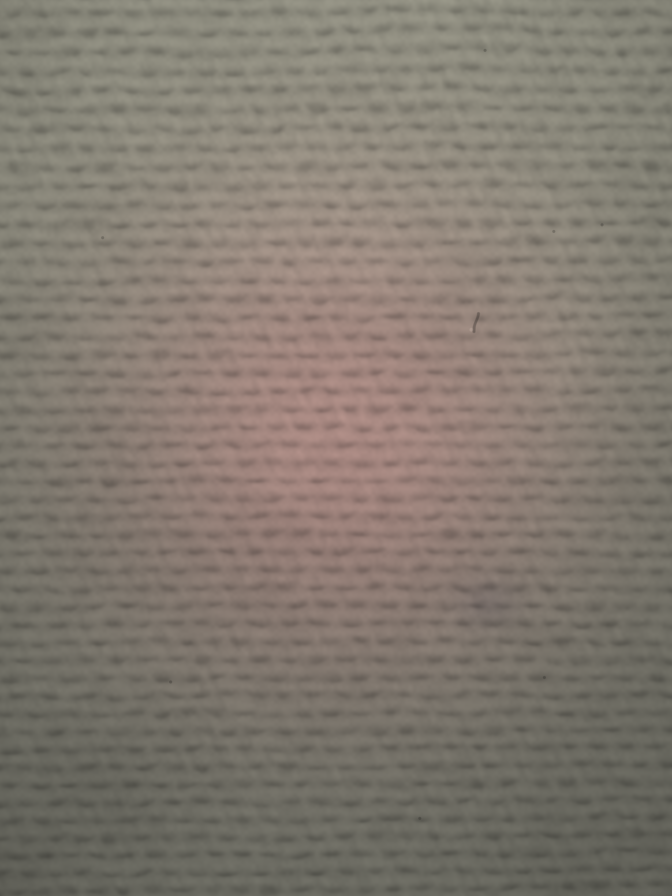
Reproduce this texture procedurally as a Shadertoy shader.

```glsl
// Staggered coarse woven cloth, 23 by 49 knots, under a soft rosy glow.

float hash(vec2 p) {
    vec3 h = fract(vec3(p.xyx) * 0.1031);
    h += dot(h, h.yzx + 33.33);
    return fract((h.x + h.y) * h.z);
}

float noise(vec2 p) {
    vec2 i = floor(p), f = fract(p);
    f = f * f * (3.0 - 2.0 * f);
    return mix(mix(hash(i), hash(i + vec2(1, 0)), f.x),
               mix(hash(i + vec2(0, 1)), hash(i + vec2(1, 1)), f.x), f.y);
}

float gauss(float d, float width) {
    return exp(-d * d / (width * width));
}

// Brightness of the weave: round knots with a soft, curved shadow under each
float weave(vec2 uv) {
    // Rows crowd together slightly towards the bottom
    vec2 grid = vec2(23.0 * uv.x, (52.0 - 3.0 * uv.y) * uv.y);
    grid += vec2(0.4, 0.4) * (vec2(noise(uv * 5.0), noise(uv * 3.0 + 40.0)) - 0.5);
    grid += 0.28 * (vec2(noise(grid * 1.3), noise(grid * 1.3 + 70.0)) - 0.5);
    float row = floor(grid.y);
    grid.x += 0.5 * mod(row, 2.0) + 0.12 * hash(vec2(row, 9.0));
    vec2 cell = floor(grid), q = fract(grid) - 0.5;
    float wear = hash(cell + 17.0);
    float side = smoothstep(0.5, 0.05, abs(q.x));
    float sag = q.y + 0.1 - 0.7 * q.x * q.x;
    // Crisp below, fading gently upwards
    float pocket = gauss(sag, sag > 0.0 ? 0.25 : 0.17) * side * (0.6 + 0.65 * wear);
    float groove = 0.5 + 0.5 * cos(6.2832 * (q.y + 0.08));
    return 0.035 - 0.085 * pocket - 0.042 * groove;
}

float segment(vec2 p, vec2 a, vec2 b) {
    vec2 d = b - a;
    return length(p - a - d * clamp(dot(p - a, d) / dot(d, d), 0.0, 1.0));
}

void mainImage(out vec4 fragColor, in vec2 fragCoord) {
    vec2 uv = fragCoord / iResolution.xy;
    vec2 p = uv * vec2(0.75, 1.0);
    vec2 c = uv - vec2(0.5, 0.52);

    // Uneven light: pale top, dim bottom and edges, rosy middle
    vec3 color = mix(vec3(0.397, 0.397, 0.363), vec3(0.525, 0.522, 0.472),
                     smoothstep(-0.05, 0.9, uv.y));
    color *= 1.03 - 0.3 * c.x * c.x - 0.1 * smoothstep(0.3, 0.0, uv.y) * abs(c.x);
    color += vec3(0.145, 0.025, 0.045) * exp(-9.0 * c.x * c.x - 16.0 * c.y * c.y);
    color *= 0.975 + 0.05 * noise(uv * vec2(6, 8));

    // Threads, with slanted fibres and fine grain
    float relief = weave(uv);
    vec2 slant = vec2(p.x + 0.35 * p.y, p.y);
    relief += 0.045 * (noise(slant * vec2(130, 65)) - 0.5);
    relief += 0.02 * (noise(p * 240.0) - 0.5);
    color *= 1.0 + 1.5 * relief;

    // Faint stain
    vec2 stain = (uv - vec2(0.725, 0.327)) * vec2(22, 38);
    color -= vec3(0.04, 0.035, 0.02) * exp(-dot(stain, stain));

    // Loose curled fibre with a pale edge
    vec2 f = p - vec2(0.529, 0.638);
    f.x -= 0.004 * smoothstep(-0.004, 0.012, f.y);
    float fibre = segment(f, vec2(0.0, -0.008), vec2(0.001, 0.012));
    color *= 1.0 - 0.25 * smoothstep(0.0026, 0.0006, fibre);
    color += 0.06 * smoothstep(0.003, 0.001, length(f - vec2(-0.003, -0.006)));

    // Scattered dark specks
    vec2 speckGrid = p * 14.0, id = floor(speckGrid);
    vec2 spot = 0.2 + 0.6 * vec2(hash(id + 3.0), hash(id + 51.0));
    float speck = smoothstep(0.035, 0.012, length(fract(speckGrid) - spot));
    color *= 1.0 - 0.2 * speck * step(0.95, hash(id + 88.0));

    fragColor = vec4(clamp(color, 0.0, 1.0), 1.0);
}
```
